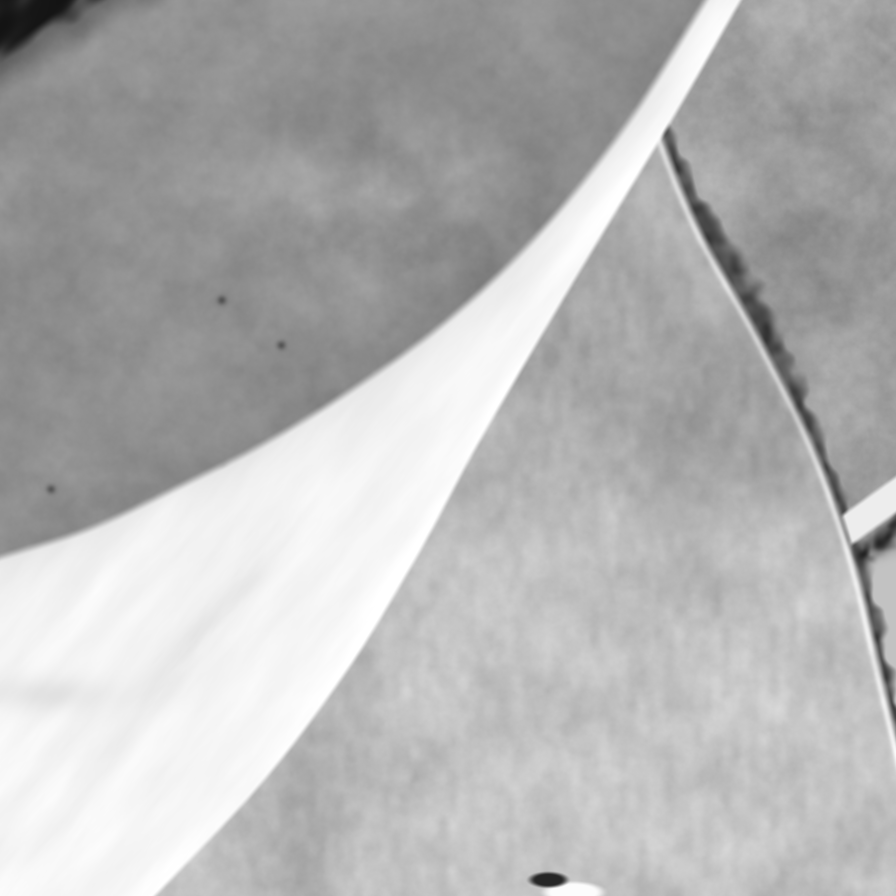
A Shadertoy shader for this texture:

```glsl
// Pale curved band sweeping between weathered grey slabs, with a dark crack at right.
// Smooth splines through evenly spaced knots bound the slabs; layers are painted
// back to front, and value noise supplies mottling, grain and brushed streaks.

#define SLAB_DARK 0.56
#define SLAB_LIGHT 0.76
#define BAND_TONE 0.965
#define CRACK_TONE 0.17
#define EDGE_SOFT 0.0035
#define MOTTLE 0.15
#define GRAIN 0.07
#define STREAK 0.07

float hash(vec2 p) {
    vec3 q = fract(vec3(p.xyx) * 0.1031);
    q += dot(q, q.yzx + 33.33);
    return fract((q.x + q.y) * q.z);
}

float noise(vec2 p) {
    vec2 i = floor(p), f = fract(p);
    f = f * f * (3.0 - 2.0 * f);
    return mix(mix(hash(i), hash(i + vec2(1, 0)), f.x),
               mix(hash(i + vec2(0, 1)), hash(i + vec2(1, 1)), f.x), f.y);
}

float fbm(vec2 p) {
    float sum = 0.0, amp = 0.5;
    for (int i = 0; i < 5; i++) {
        sum += amp * noise(p);
        p = mat2(1.6, 1.2, -1.2, 1.6) * p + 7.3;
        amp *= 0.5;
    }
    return sum;
}

// Catmull-Rom curve; returns height and slope at t, knots spaced by gap
vec2 spline(float knots[9], float t, float gap) {
    float s = clamp(t / gap, 0.0, 7.999);
    int i = int(s);
    float f = s - float(i);
    float b = knots[i], c = knots[i + 1];
    float a = i > 0 ? knots[i - 1] : 2.0 * b - c;
    float d = i < 7 ? knots[i + 2] : 2.0 * c - b;
    vec3 k = 0.5 * vec3(c - a, 2.0 * a - 5.0 * b + 4.0 * c - d, 3.0 * (b - c) + d - a);
    return vec2(b + f * (k.x + f * (k.y + f * k.z)),
                (k.x + f * (2.0 * k.y + 3.0 * f * k.z)) / gap);
}

// Signed distance of value v beyond the curve
float beyond(float v, vec2 curve) {
    return (v - curve.x) / sqrt(1.0 + curve.y * curve.y);
}

float blob(vec2 p, vec2 centre, vec2 radius) {
    vec2 q = (p - centre) / radius;
    return exp(-dot(q, q));
}

float above(float d, float soft) { return smoothstep(-soft, soft, d); }

void mainImage(out vec4 fragColor, in vec2 fragCoord) {
    vec2 p = fragCoord / iResolution.xy;
    float upper = beyond(p.y, spline(float[9](0.378, 0.41, 0.457, 0.508, 0.57,
                                              0.643, 0.738, 0.862, 1.02), p.x, 0.1));
    float lower = beyond(p.x, spline(float[9](0.173, 0.291, 0.386, 0.463, 0.531,
                                              0.604, 0.679, 0.755, 0.827), p.y, 0.125));
    float crack = beyond(p.x, spline(float[9](1.04, 1.012, 0.982, 0.952, 0.908,
                                              0.846, 0.777, 0.728, 0.69), p.y, 0.125));
    float mottle = fbm(p * 15.0) - 0.48;
    float grain = fbm(p * 75.0) - 0.48;
    float texture_ = MOTTLE * mottle + GRAIN * grain;

    // Lower slab, paler toward the bottom, with a brushed patch beside the band
    float tone = mix(SLAB_LIGHT, 0.67, smoothstep(0.25, 0.62, p.y));
    tone -= 0.07 * blob(p, vec2(0.79, 0.51), vec2(0.09, 0.07));
    tone -= 0.04 * blob(p, vec2(0.68, 0.58), vec2(0.07, 0.09));
    tone -= 0.09 * blob(p, vec2(0.34, 0.1), vec2(0.08, 0.14));
    tone += texture_ + 0.05 * (noise(p * vec2(95.0, 38.0)) - 0.5);
    tone += 0.16 * exp(-pow((crack + 0.004) / 0.0035, 2.0));

    // Right slab, then the dark crack cut along its side
    float right = 0.635 - 0.06 * blob(p, vec2(0.94, 0.76), vec2(0.1, 0.12)) + 1.3 * texture_;
    right = mix(right, 0.76, 1.0 - smoothstep(0.37, 0.4, p.y));
    tone = mix(tone, right, above(crack, EDGE_SOFT));
    float width = 0.011 + 0.013 * blob(p, vec2(0.82, 0.67), vec2(0.14, 0.13));
    width += 0.012 * (noise(p * 60.0) - 0.5);
    float gap = above(crack - 0.002, 0.004) * (1.0 - smoothstep(width * 0.5, width * 1.45, crack));
    tone = mix(tone, CRACK_TONE + 0.2 * noise(p * 90.0), gap * 0.94);

    // Pale wedge branching off the crack, with a broken shadow underneath
    float wedge = p.y - 0.412 - 0.72 * (p.x - 0.95);
    float branch = above(crack - 0.003, 0.004);
    float shadow = exp(-pow((wedge + 0.032 + 0.012 * noise(p * 80.0)) / 0.013, 2.0));
    tone = mix(tone, 0.12 + 0.4 * pow(noise(p * 110.0), 2.0), shadow * branch);
    tone = mix(tone, 0.93, branch * above(0.020 - abs(wedge), 0.004));

    // Chip at the bottom: dark notch above a bright fleck
    tone = mix(tone, 0.99, above(1.0 - length((p - vec2(0.64, 0.004)) / vec2(0.032, 0.011)), 0.25));
    tone = mix(tone, 0.15, above(1.0 - length((p - vec2(0.612, 0.018)) / vec2(0.02, 0.008)), 0.3));

    // White band with streaks following its sweep
    vec2 along = vec2(dot(p, vec2(0.62, 0.78)), dot(p, vec2(-0.78, 0.62)));
    float streak = fbm(along * vec2(9.0, 40.0)) - 0.45;
    float band = BAND_TONE - 0.055 * exp(-abs(upper) / 0.025) - STREAK * streak;
    band -= 0.07 * blob(along, vec2(0.375, 0.005), vec2(0.16, 0.02)) * (0.6 + streak);
    band -= 0.08 * blob(p, vec2(0.05, 0.225), vec2(0.07, 0.02));
    band += 0.04 * exp(-abs(lower) / 0.03);
    tone = mix(tone, band, 1.0 - above(lower, EDGE_SOFT));

    // Upper slab, with faint pale patches and sparse pits
    float slab = SLAB_DARK + 0.75 * texture_;
    slab += 0.05 * blob(p, vec2(0.43, 0.76), vec2(0.17, 0.08)) * (1.0 + 4.0 * mottle);
    slab -= 0.035 * exp(-abs(upper) / 0.05);
    vec2 cell = floor(p * 14.0);
    vec2 pit = vec2(hash(cell + 3.0), hash(cell + 19.0)) * 0.6 + 0.2;
    slab -= 0.22 * step(0.93, hash(cell)) * blob(fract(p * 14.0), pit, vec2(0.07));
    tone = mix(tone, slab, above(upper, EDGE_SOFT * 1.7));

    // Black hollow in the upper left corner with a soft fringe
    float corner = (p.y - 0.941 - 0.53 * p.x) / 1.13 + 0.012 * (noise(p * 35.0) - 0.5);
    tone -= 0.17 * smoothstep(-0.045, 0.0, corner);
    tone = mix(tone, 0.07 + 0.3 * pow(noise(along * vec2(25.0, 60.0)), 3.0), above(corner, 0.007));

    fragColor = vec4(vec3(clamp(tone, 0.0, 1.0)), 1.0);
}
```
